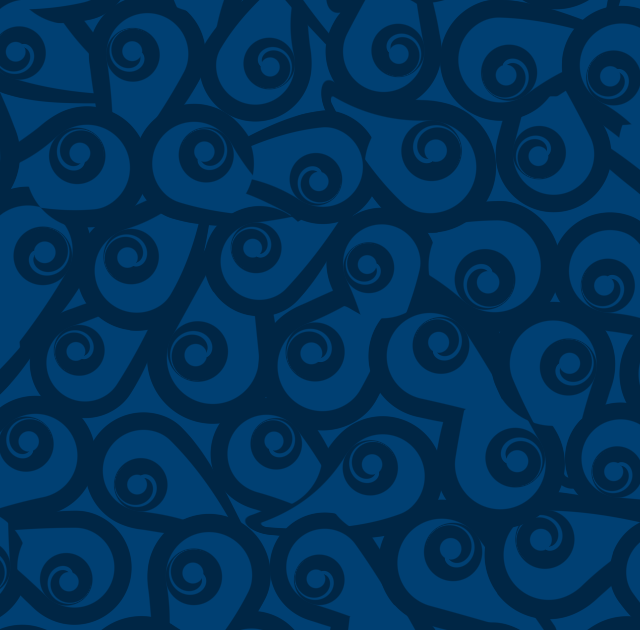
Write a Shadertoy shader that draws this pattern.

```glsl
// Interlocking navy scroll curls with spiral eyes and tapering tails on a blue ground.

const vec3 NAVY = vec3(0.0, 0.15, 0.272);
const vec3 BLUE = vec3(0.0, 0.25, 0.45);
const float ROW_HEIGHT = 0.866;

vec3 hash3(vec2 cell) {
    vec3 v = fract(vec3(cell.xyx) * vec3(0.1031, 0.1030, 0.0973));
    v += dot(v, v.yxz + 33.33);
    return fract((v.xxy + v.yzz) * v.zyx);
}

// Coverage of a shape from its signed distance
float cover(float d, float blur) {
    return 1.0 - smoothstep(-blur, blur, d);
}

// Round head at the origin with a bent tail that tapers along +y
float teardrop(vec2 p, float len, float bend) {
    float t = max(p.y, 0.0);
    p.x = abs(p.x - bend * t * t);
    float slope = (0.7 - 0.06) / len;
    float flank = sqrt(1.0 - slope * slope);
    float along = dot(p, vec2(-slope, flank));
    if (along < 0.0) return length(p) - 0.7;
    if (along > flank * len) return length(p - vec2(0.0, len)) - 0.06;
    return dot(p, vec2(flank, slope)) - 0.7;
}

// Central drop with a thin arm that unwinds and fades out
float spiralEye(vec2 p) {
    float r = length(p);
    float angle = mod(atan(p.y, p.x), 6.28319);
    float armRadius = 0.12 + 0.27 * (1.0 - exp(-0.9 * angle));
    float armHalfWidth = 0.048 * (1.0 - angle / 4.5);
    return min(r - 0.17, abs(r - armRadius) - armHalfWidth);
}

void mainImage(out vec4 fragColor, in vec2 fragCoord) {
    float scale = 5.3 / iResolution.y;
    vec2 p = fragCoord * scale + vec2(7.3, 11.6);
    vec2 home = floor(vec2(p.x, p.y / ROW_HEIGHT) + 0.5);
    float tone = 1.0;

    // Whole curls first, then the heads again so that no tail hides an eye
    for (int layer = 0; layer < 2; layer++)
    for (int j = -2; j <= 2; j++)
    for (int i = -2; i <= 2; i++) {
        vec2 cell = home + vec2(i, j);
        vec3 rnd = hash3(cell);
        vec3 rnd2 = hash3(cell + 57.0);

        // Staggered, jittered position; tails aim between the neighbours
        vec2 center = vec2(cell.x + 0.5 * mod(cell.y, 2.0), cell.y * ROW_HEIGHT);
        center += (rnd.xy - 0.5) * 0.22;
        float angle = (floor(rnd.z * 6.0) + 0.5) * 1.0472 + (rnd2.x - 0.5) * 0.5;
        vec2 dir = vec2(cos(angle), sin(angle));
        float size = mix(0.46, 0.56, rnd2.y);
        vec2 rel = (p - center) / size;
        vec2 q = vec2(dot(rel, vec2(dir.y, -dir.x)), dot(rel, dir));
        q.x *= rnd2.z < 0.5 ? -1.0 : 1.0;
        float blur = 0.8 * scale / size;

        // Body, eye disc and spiral
        float body = teardrop(q, mix(1.6, 2.2, rnd.x), mix(-0.22, 0.12, rnd.y));
        vec2 eye = q - vec2(-0.245, 0.05);
        float paint = cover(body, blur);
        paint *= 1.0 - cover(length(eye) - 0.46, blur);
        paint = max(paint, cover(spiralEye(eye + vec2(0.02, 0.06)), blur));

        // Outline thins toward the tip of the tail
        float outline = mix(0.3, 0.18, smoothstep(0.5, 2.0, q.y));
        float shape = cover(body - outline, blur);
        if (layer == 1) shape *= cover(length(q) - 1.0, blur);
        tone = mix(tone, paint, shape);
    }

    fragColor = vec4(mix(NAVY, BLUE, tone), 1.0);
}
```
